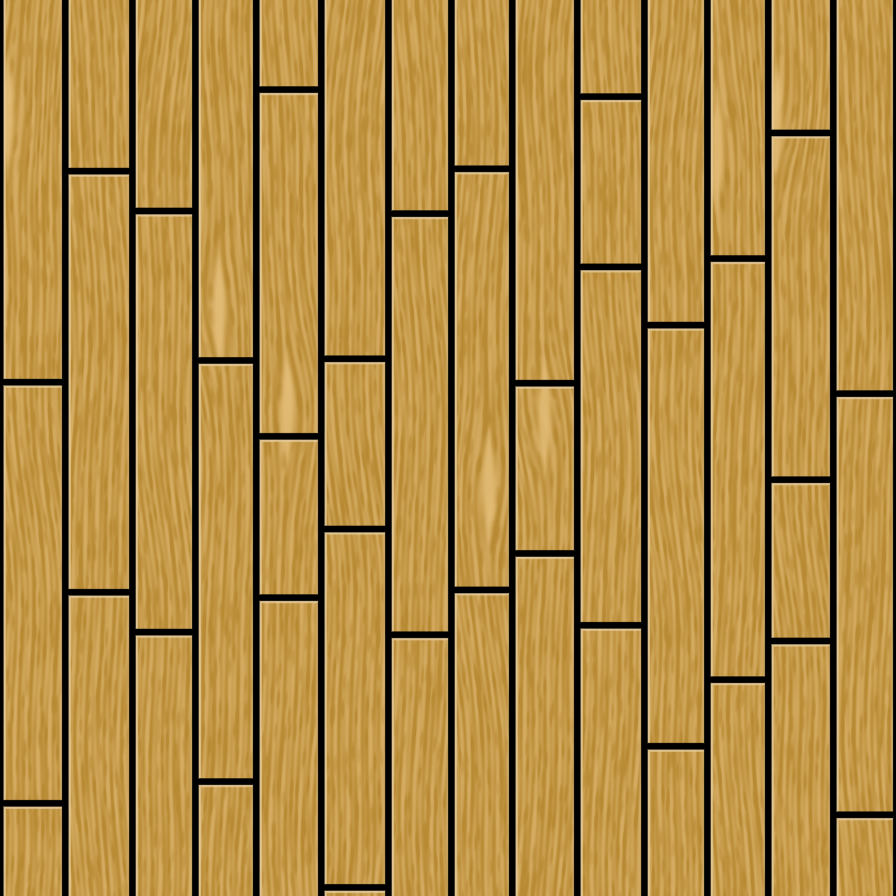
Reproduce this texture procedurally as a Shadertoy shader.

```glsl
// Vertical wooden planks in 14 columns with staggered black joints, bevels and grain.

const float COLUMNS = 14.0;

float hash(vec2 p) {
    return fract(sin(dot(p, vec2(12.99, 78.23))) * 43758.5);
}

// Left border of a column, with slightly uneven plank widths
float columnEdge(float i) {
    return i / COLUMNS + 0.0026 * (1.0 - cos(1.571 * (mod(i, COLUMNS) - 0.3)));
}

// Distance to the nearest cell point
float cellular(vec2 p) {
    vec2 cell = floor(p);
    float nearest = 2.0;
    for (int y = -1; y <= 1; y++)
    for (int x = -1; x <= 1; x++) {
        vec2 c = cell + vec2(x, y);
        vec2 point = c + vec2(hash(c), hash(c + 37.0));
        nearest = min(nearest, length(p - point));
    }
    return nearest;
}

// Wood tone along one column: u runs across it, v down the canvas
vec3 woodColor(float u, float v, float column) {
    float seed = 6.28 * hash(vec2(column, 3.0));

    // Pale pointed knot that spreads the grain around it
    float hasKnot = 1.0 - step(2.0, mod(column + 1.0, 4.0));
    float swing = cos(0.52 * column);
    vec2 knot = vec2(u - 0.37 + 0.25 * swing, v - 0.35 + 0.22 * swing);
    float along = knot.y / 0.08;
    float lens = smoothstep(0.0, 0.8, 1.0 - along * along - abs(knot.x) / 0.16);

    // Leaning, wavy streaks
    float w = u + 0.13 * sin(7.0 * v + seed) + 0.04 * sin(19.0 * v + 2.0 * seed);
    w -= hasKnot * 0.7 * knot.x * exp(-along * along - 5.0 * knot.x * knot.x);
    float grain = 0.5 * sin(40.0 * w + 2.0 * sin(9.0 * v + 4.0 * u + seed))
                * (0.65 + 0.35 * sin(24.0 * v + 11.0 * w + seed));
    grain += 0.3 * sin(69.0 * w - 12.0 * v + 1.5 * sin(17.0 * v + seed));

    // Short light and dark flecks from stretched cells
    vec2 fleck = vec2(7.0 * w, 13.0 * v) + 20.0 * column;
    grain += 0.7 * (0.45 - cellular(fleck));
    grain -= 0.5 * (1.0 - smoothstep(0.1, 0.35, cellular(fleck * vec2(1.3, 1.8) + 9.0)));

    vec3 wood = mix(vec3(0.72, 0.54, 0.20), vec3(0.83, 0.67, 0.38),
                    smoothstep(-0.85, 0.85, grain));
    return mix(wood, vec3(0.90, 0.75, 0.48), 0.8 * lens * hasKnot);
}

void mainImage(out vec4 fragColor, in vec2 fragCoord) {
    vec2 uv = fragCoord / iResolution.xy;
    float soft = max(0.0009, 0.6 / iResolution.y);
    float v = 1.0 - uv.y;

    // Column and distances to its two sides
    float i = floor(uv.x * COLUMNS);
    i -= 1.0 - step(columnEdge(i), uv.x);
    float left = uv.x - columnEdge(i);
    float right = columnEdge(i + 1.0) - uv.x;

    // Two or three staggered joints per column
    bool threeJoints = i > 3.0 && i < 13.0 && mod(i, 4.0) < 2.0;
    vec2 gaps = !threeJoints ? vec2(0.47, 1.0)
              : mod(i, 8.0) == 4.0 ? vec2(0.387, 0.18) : vec2(0.19, 0.4);
    float joint = 0.27 + 0.17 * cos(2.454 * i - 0.4);
    float seam = min(left, right);
    float below = 1.0;
    for (int k = 0; k < 3; k++) {
        float offset = v - joint;
        seam = min(seam, abs(offset));
        if (offset > 0.0) below = min(below, offset);
        joint += k == 0 ? gaps.x : gaps.y;
    }

    vec3 color = woodColor(left * COLUMNS, v, i);

    // Bright bevel on the top and left, fainter on the right
    float bevel = 1.0 - smoothstep(0.0062 - soft, 0.0062 + soft, min(left, below));
    float rim = 1.0 - smoothstep(0.004, 0.0075, right);
    color = mix(color, vec3(0.89, 0.79, 0.61), max(0.85 * bevel, 0.35 * rim));

    // Black seams
    color *= smoothstep(0.0037 - soft, 0.0037 + soft, seam);
    fragColor = vec4(color, 1.0);
}
```
